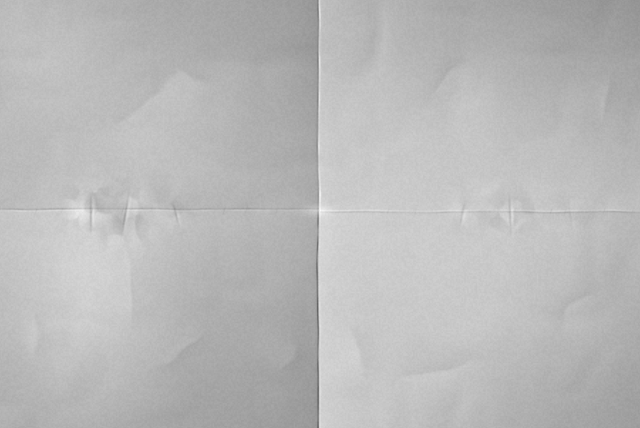
Write a Shadertoy shader that draws this texture.

```glsl
// Grey sheet of paper, unfolded, with two crossing creases, pinches and soft dents.
#define FOLD vec2(0.747, 0.508)
#define DENT_REACH 0.050
#define DENT_DEPTH 0.030
#define FACET_DEPTH 0.21
#define CRUMPLE 0.075
#define GRAIN 0.032
#define MID_TONE 0.742
#define CONTRAST 1.22

float hash(vec2 p) {
    vec3 q = fract(vec3(p.xyx) * 0.1031);
    q += dot(q, q.yzx + 33.33);
    return fract((q.x + q.y) * q.z);
}

float noise(vec2 p) {
    vec2 i = floor(p), f = fract(p);
    f = f * f * (3.0 - 2.0 * f);
    return mix(mix(hash(i), hash(i + vec2(1, 0)), f.x),
               mix(hash(i + vec2(0, 1)), hash(i + vec2(1, 1)), f.x), f.y);
}

float glow(vec2 p, vec2 center, vec2 radius) {
    vec2 q = (p - center) / radius;
    return exp(-min(dot(q, q), 40.0));
}

// Thin line profile
float line(float d, float width) {
    return exp(-min(d * d / (width * width), 40.0));
}

// Corner tones of a panel: outer far, inner far, outer middle, inner middle
float panel(vec4 tone, vec2 uv) {
    return mix(mix(tone.z, tone.w, uv.x), mix(tone.x, tone.y, uv.x), uv.y);
}

// Broad light over the four panels
float panelLight(vec2 p) {
    vec2 size = mix(FOLD, vec2(1.5, 1.0) - FOLD, step(FOLD, p));
    vec2 uv = abs(p - FOLD) / size;
    uv.x = 1.0 - uv.x;
    vec2 side = smoothstep(-0.003, 0.003, p - FOLD);
    float top = mix(panel(vec4(0.70, 0.64, 0.73, 0.70), uv),
                    panel(vec4(0.61, 0.73, 0.75, 0.79), uv), side.x);
    float bottom = mix(panel(vec4(0.69, 0.64, 0.76, 0.71), uv),
                       panel(vec4(0.64, 0.79, 0.73, 0.80), uv), side.x);
    float light = mix(bottom, top, side.y);
    light += 0.050 * glow(p, vec2(0.36, 0.72), vec2(0.26, 0.22));
    light += 0.080 * glow(p, vec2(0.21, 0.29), vec2(0.17, 0.24));
    light += 0.035 * glow(p, vec2(1.15, 0.32), vec2(0.25, 0.20));
    light += 0.030 * glow(p, vec2(1.12, 0.70), vec2(0.25, 0.15));
    return light + 0.045 * glow(p, vec2(0.08, 0.92), vec2(0.16, 0.16));
}

// Soft edge from a to b, lit on its left and shaded on its right
float dent(vec2 p, vec2 a, vec2 b) {
    vec2 dir = b - a, q = p - a;
    float len = length(dir);
    dir /= len;
    float t = clamp(dot(q, dir) / len, -0.5, 1.5);
    float s = dot(q, vec2(-dir.y, dir.x)) + 0.035 * (noise(p * 18.0) - 0.5);
    s += 0.16 * len * t * (1.0 - t);
    float along = smoothstep(-0.25, 0.4, t) * (1.0 - smoothstep(0.65, 1.25, t));
    float lit = smoothstep(-0.007, 0.007, s);
    float reach = DENT_REACH * mix(0.6, 1.0, lit);
    return along * exp(-min(abs(s) / reach, 30.0)) * (2.0 * lit - 1.0);
}

// Slope of gently ridged noise, lit from the upper left
float ridged(vec2 p) {
    p += 0.35 * vec2(noise(p * 1.7), noise(p * 1.7 + 9.0));
    return abs(noise(p) - 0.5) + 0.4 * abs(noise(p * 2.3 + 5.0) - 0.5);
}
float crumple(vec2 p) {
    return ridged(p * 5.0) - ridged(p * 5.0 + vec2(-0.12, 0.12));
}

// Small tilted planes with softened borders
float facets(vec2 p) {
    p += 0.3 * vec2(noise(p * 1.5), noise(p * 1.5 + 4.0));
    vec2 base = floor(p);
    float sum = 0.0, total = 0.0001;
    for (int i = 0; i < 9; i++) {
        vec2 cell = base + vec2(i % 3, i / 3) - 1.0;
        vec2 d = p - cell - vec2(hash(cell), hash(cell + 17.0));
        float weight = exp(-min(14.0 * dot(d, d), 60.0));
        vec2 tilt = vec2(hash(cell + 31.0), hash(cell + 47.0)) - 0.5;
        sum += weight * (0.7 * (hash(cell + 5.0) - 0.5) + dot(tilt, d));
        total += weight;
    }
    return sum / total;
}

void mainImage(out vec4 fragColor, in vec2 fragCoord) {
    vec2 p = fragCoord / iResolution.xy * vec2(1.5, 1.0);
    float light = MID_TONE + CONTRAST * (panelLight(p) - 0.745) + CRUMPLE * crumple(p);

    // Long dents, each as start and end
    vec4 dents[11] = vec4[11](
        vec4(0.41, 0.82, 0.27, 0.71), vec4(0.48, 0.795, 0.42, 0.835), vec4(0.305, 0.24, 0.30, 0.41),
        vec4(0.36, 0.14, 0.47, 0.22), vec4(0.655, 0.14, 0.69, 0.20), vec4(0.845, 0.12, 0.82, 0.23),
        vec4(1.11, 0.15, 0.94, 0.10), vec4(1.09, 0.85, 1.02, 0.77), vec4(1.405, 0.72, 1.44, 0.81),
        vec4(1.39, 0.33, 1.31, 0.24), vec4(0.09, 0.17, 0.085, 0.27));
    for (int i = 0; i < 11; i++) light += DENT_DEPTH * dent(p, dents[i].xy, dents[i].zw);

    // Pinches along the fold: place, size, strength
    vec3 pinches[6] = vec3[6](vec3(0.213, 0.060, 0.9), vec3(0.295, 0.070, 0.8), vec3(0.41, 0.035, 0.6),
        vec3(1.085, 0.040, 0.45), vec3(1.195, 0.060, 0.7), vec3(1.335, 0.045, 0.25));
    float crushed = 0.0;
    for (int i = 0; i < 6; i++) {
        vec3 pinch = pinches[i];
        crushed += pinch.z * glow(p, vec2(pinch.x, FOLD.y), vec2(pinch.y));
        float lean = p.x - pinch.x - 0.25 * (p.y - FOLD.y) * sin(float(i) * 2.4);
        float span = line(p.y - FOLD.y + 0.01, pinch.y * 0.55);
        light += pinch.z * span * (0.09 * line(lean - 0.005, 0.004) - 0.14 * line(lean, 0.003));
    }
    light += FACET_DEPTH * min(crushed, 1.0) * facets(p * vec2(30.0, 24.0));

    // Upright fold: shaded left flank, pale ridge above, dark slit below
    float dx = p.x - FOLD.x - 0.004 * (noise(vec2(p.y * 18.0, 2.0)) - 0.5);
    float upper = smoothstep(-0.02, 0.02, p.y - FOLD.y);
    float wear = 0.4 + 0.9 * noise(vec2(p.y * 35.0, 6.0));
    float rightSide = smoothstep(-0.003, 0.003, dx);
    light -= 0.035 * exp(-abs(dx) / 0.045) * (1.0 - rightSide);
    light += 0.020 * exp(-abs(dx) / 0.030) * rightSide;
    light += mix(0.05, 0.14, upper) * wear * line(dx - 0.001, 0.0022);
    light -= mix(0.20, 0.10, upper) * wear * line(dx + 0.003, 0.0020);

    // Level fold: thin pale line, shade beside it and small ticks
    float dy = p.y - FOLD.y - 0.003 * (noise(vec2(p.x * 14.0, 4.0)) - 0.5);
    float worn = 0.5 + noise(vec2(p.x * 25.0, 8.0));
    light += 0.045 * worn * line(dy, 0.0020);
    light -= 0.055 * worn * line(dy + mix(-0.004, 0.004, rightSide), 0.0022);
    float cell = floor(p.x * 16.0);
    float tick = (fract(p.x * 16.0) - 0.2 - 0.6 * hash(vec2(cell, 3.0))) / 16.0 - dy * 0.3;
    light -= 0.05 * hash(vec2(cell, 8.0)) * glow(vec2(tick, dy), vec2(0.0), vec2(0.002, 0.009));

    // Raised crossing and paper grain
    light += 0.10 * glow(p, FOLD + vec2(-0.005, 0.0), vec2(0.030, 0.012));
    light += GRAIN * (noise(p * 300.0) + 0.4 * noise(p * 170.0 + 7.0) - 0.7);
    fragColor = vec4(vec3(clamp(light, 0.0, 1.0)), 1.0);
}
```
